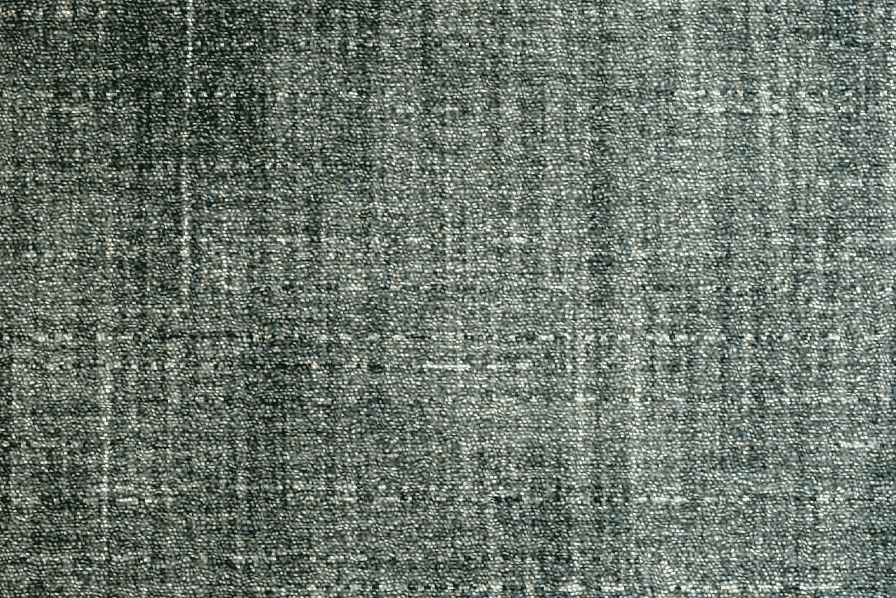
Write a WebGL 2 fragment shader that draws this texture.

```glsl
#version 300 es
precision highp float;
// Worn grey-green denim: a fine irregular twill of pale grains on dark yarn,
// crossed by long warp slubs and dashed weft threads, over uneven fading.
// Lengths are in canvas heights; all irregularity comes from a sine hash.

#define TWILL vec2(122.0, 150.0)  // grains per canvas height
#define SLANT 0.45                // sideways shift from row to row
#define GRAIN_CONTRAST 0.58
#define FIBRE_CONTRAST 0.40
#define YARN_CONTRAST 0.20
#define FADE_CONTRAST 0.07
#define SLUBS 13
#define SLUB_GAIN 0.32
#define WEFTS 17
#define WEFT_DARK 0.18
#define WEFT_LIGHT 0.36

uniform vec2 u_resolution;
out vec4 fragColor;

float hash(vec2 p) {
  return fract(sin(dot(p, vec2(127.1, 311.7))) * 43758.5453);
}

float noise(vec2 p) {
  vec2 i = floor(p), f = fract(p);
  f = f * f * (3.0 - 2.0 * f);
  return mix(mix(hash(i), hash(i + vec2(1, 0)), f.x),
             mix(hash(i + vec2(0, 1)), hash(i + vec2(1, 1)), f.x), f.y);
}

float blob(vec2 p, vec2 centre, vec2 radius) {
  vec2 d = (p - centre) / radius;
  return exp(-dot(d, d));
}

// Broad light and dark areas of the worn cloth
float fading(vec2 uv, vec2 p) {
  float tone = 0.40 + 0.11 * smoothstep(0.2, 0.8, uv.x);
  tone -= 0.13 * blob(uv, vec2(0.18, 0.87), vec2(0.17, 0.22));
  tone -= 0.12 * blob(uv, vec2(0.62, 0.08), vec2(0.06, 0.13));
  tone -= 0.07 * blob(uv, vec2(0.29, 0.33), vec2(0.04, 0.22));
  tone += 0.06 * blob(uv, vec2(0.49, 0.45), vec2(0.10, 0.35));
  tone -= 0.08 * smoothstep(0.45, 0.75, length(uv - 0.5));
  tone += FADE_CONTRAST * (noise(p * vec2(13.0, 2.2)) - 0.5);
  return tone + 0.06 * (noise(p * 8.0 + 31.0) - 0.5);
}

// Thickness changes of single warp and weft yarns
float yarns(vec2 p) {
  float warp = noise(p * vec2(120.0, 5.0) + 7.0);
  float weft = noise(p * vec2(8.0, 140.0) + 53.0);
  return YARN_CONTRAST * (1.1 * warp + 0.9 * weft - 1.0);
}

// Pale grains on staggered rows; x is brightness, y is a random tint
vec2 twill(vec2 p) {
  vec2 q = p * TWILL;
  q += 1.1 * vec2(noise(p * 45.0), noise(p * 45.0 + 17.0));
  q.x += SLANT * floor(q.y);
  vec2 id = floor(q), f = fract(q) - 0.5;
  f += 0.4 * (vec2(hash(id + 3.3), hash(id + 8.8)) - 0.5);
  f.y += 0.22 * f.x;
  float grain = 1.0 - smoothstep(0.12, 0.62, length(f * vec2(0.95, 1.15)));
  return vec2(grain * (0.25 + 0.75 * hash(id)), hash(id + 5.7));
}

// Long, slightly leaning pale warp streaks
float slubs(vec2 p, float aspect) {
  float sum = 0.0;
  for (int i = 0; i < SLUBS; i++) {
    float k = float(i);
    float x = aspect * (k + hash(vec2(k, 1.0))) / float(SLUBS);
    float y = hash(vec2(k, 2.0));
    float reach = mix(0.2, 0.5, hash(vec2(k, 3.0)));
    float dx = p.x - x - 0.03 * (p.y - 0.5) - 0.003 * noise(vec2(p.y * 9.0, k));
    float dy = (p.y - y) / reach;
    float body = exp(-dx * dx / 0.000018 - dy * dy);
    sum += body * mix(0.3, 1.0, hash(vec2(k, 4.0)))
         * (0.5 + noise(vec2(p.y * 60.0, k)));
  }
  return SLUB_GAIN * sum;
}

// Dark weft threads broken by pale dashes
float wefts(vec2 p) {
  float sum = 0.0;
  for (int i = 0; i < WEFTS; i++) {
    float k = float(i);
    float y = (k + 0.9 * hash(vec2(k, 11.0))) / float(WEFTS);
    float dy = p.y - y - 0.004 * (noise(vec2(p.x * 3.0, k)) - 0.5);
    float patchy = smoothstep(0.15, 0.5, noise(vec2(p.x * 2.5, k * 3.0 + 40.0)));
    float band = exp(-dy * dy / 0.000014) * patchy;
    float dash = smoothstep(0.48, 0.64, noise(vec2(p.x * 105.0, k * 7.0)));
    sum += band * mix(0.5, 1.0, hash(vec2(k, 12.0))) * mix(-WEFT_DARK, WEFT_LIGHT, dash);
  }
  return sum;
}

void main() {
  vec2 uv = gl_FragCoord.xy / u_resolution;
  vec2 p = gl_FragCoord.xy / u_resolution.y;
  vec2 grain = twill(p);

  float tone = fading(uv, p) + yarns(p) + wefts(p);
  tone += slubs(p, u_resolution.x / u_resolution.y) * (0.5 + grain.x);
  tone += GRAIN_CONTRAST * (grain.x - 0.25);
  tone += FIBRE_CONTRAST * (noise(p * vec2(270.0, 310.0)) - 0.5);
  tone = clamp(tone + 0.015, 0.10, 0.96);

  // Teal yarn in the shade and on the right, cream on the worn grains
  float warmth = 0.5 * (grain.y - 0.5) + 0.6 * (tone - 0.45) + 0.35 * (0.5 - uv.x);
  vec3 colour = vec3(tone - 0.04, tone, tone - 0.035);
  colour += warmth * vec3(0.08, 0.0, -0.07);
  fragColor = vec4(clamp(colour, 0.0, 1.0), 1.0);
}
```
